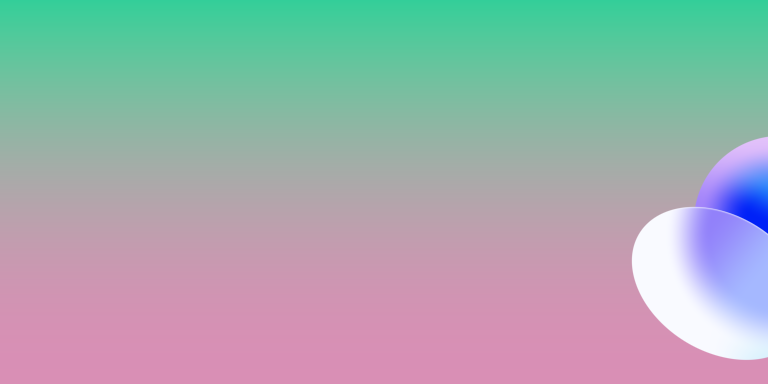
Reproduce this background procedurally as a Shadertoy shader.

```glsl
// A green to pink vertical gradient with a blue orb at the right edge,
// partly covered by a tilted oval of frosted glass. Shapes are distance
// functions; the glass shows a wide, blurred copy of the orb behind it.

// Lengths are in canvas heights, origin at the lower left.
const vec3 SKY_TOP = vec3(0.20, 0.81, 0.60);
const vec3 SKY_BOTTOM = vec3(0.85, 0.56, 0.71);
const vec3 SKY_BOW = vec3(0.0, 0.042, -0.02);

const vec2 ORB_CENTER = vec2(2.031, 0.422);
const float ORB_RADIUS = 0.224;
const vec2 CORE_CENTER = vec2(2.018, 0.422);
const vec3 ORB_VIOLET = vec3(0.64, 0.52, 0.98);
const vec3 ORB_PINK = vec3(0.89, 0.76, 0.98);
const vec3 CORE_BLUE = vec3(0.0, 0.13, 0.97);
const vec3 CORE_AZURE = vec3(0.16, 0.55, 0.98);

const vec2 GLASS_CENTER = vec2(1.876, 0.262);
const vec2 GLASS_RADII = vec2(0.248, 0.177);
const float GLASS_TILT = -0.555;
const vec3 GLASS_WHITE = vec3(0.975, 0.98, 1.0);
const vec3 GLASS_CYAN = vec3(0.83, 0.94, 0.99);
const float RIM_WIDTH = 0.004;

const vec2 BLUR_CENTER = vec2(2.044, 0.388);
const float BLUR_RADIUS = 0.252;
const float BLUR_SOFTNESS = 0.06;
const vec3 BLUR_LILAC = vec3(0.55, 0.48, 0.98);
const vec3 BLUR_PERIWINKLE = vec3(0.63, 0.71, 1.0);

// Smooth falling step centred on an edge
float fall(float edge, float halfWidth, float x) {
    return 1.0 - smoothstep(edge - halfWidth, edge + halfWidth, x);
}

// Approximate signed distance to an axis-aligned ellipse
float ellipseDistance(vec2 p, vec2 radii) {
    float k = length(p / radii);
    float slope = length(p / (radii * radii));
    return k * (k - 1.0) / max(slope, 1e-4);
}

vec3 skyColor(float y) {
    float t = 1.0 - y * y;
    return mix(SKY_TOP, SKY_BOTTOM, t) + SKY_BOW * 4.0 * t * (1.0 - t);
}

vec3 orbColor(vec2 p) {
    vec3 shell = mix(ORB_VIOLET, ORB_PINK, smoothstep(0.46, 0.65, p.y));
    vec3 core = mix(CORE_BLUE, CORE_AZURE,
                    smoothstep(0.0, 0.12, p.y - 0.43 + 0.5 * (p.x - 1.97)));
    return mix(shell, core, fall(0.135, 0.065, distance(p, CORE_CENTER)));
}

vec3 glassColor(vec2 p) {
    float cyan = smoothstep(1.84, 2.02, p.x) * fall(0.11, 0.07, p.y);
    vec3 base = mix(GLASS_WHITE, GLASS_CYAN, cyan);
    float depth = smoothstep(-0.04, 0.16, 0.75 * (p.x - 1.86) - 0.6 * (p.y - 0.38));
    vec3 tint = mix(BLUR_LILAC, BLUR_PERIWINKLE, depth);
    float blur = fall(BLUR_RADIUS, BLUR_SOFTNESS, distance(p, BLUR_CENTER));
    return mix(base, tint, blur * 0.95);
}

void mainImage(out vec4 fragColor, in vec2 fragCoord) {
    vec2 p = fragCoord / iResolution.y;
    float aa = 0.75 / iResolution.y;

    vec3 color = skyColor(p.y);

    // Orb
    float orb = distance(p, ORB_CENTER) - ORB_RADIUS;
    color = mix(color, orbColor(p), fall(0.0, aa, orb));

    // Frosted glass with a bright rim along its upper side
    float c = cos(GLASS_TILT), s = sin(GLASS_TILT);
    vec2 q = mat2(c, -s, s, c) * (p - GLASS_CENTER);
    float glass = ellipseDistance(q, GLASS_RADII);
    float rim = fall(RIM_WIDTH * 0.5, RIM_WIDTH * 0.5 + aa, abs(glass));
    rim *= smoothstep(0.0, 0.1, q.y);
    vec3 surface = mix(glassColor(p), GLASS_WHITE, rim * 0.8);
    color = mix(color, surface, fall(0.0, aa, glass));

    fragColor = vec4(color, 1.0);
}
```
